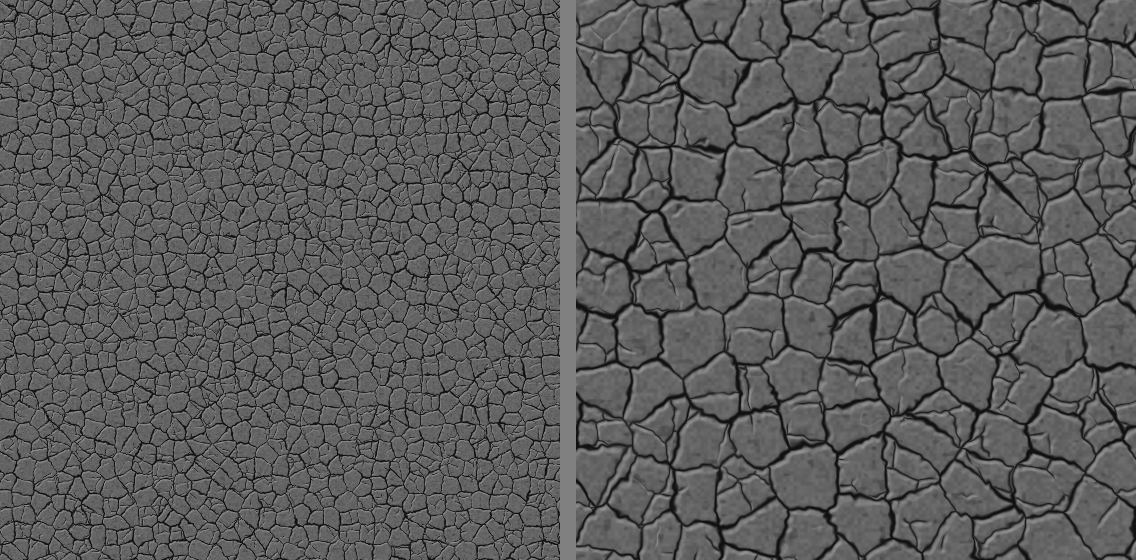
Left: the whole. Right: its middle third, enlarged.
Write a three.js fragment shader that draws this texture.

```glsl
varying vec2 vUv;

vec2 hash2(vec2 p) {
  vec3 q = fract(vec3(p.xyx) * vec3(0.1031, 0.1030, 0.0973));
  q += dot(q, q.yzx + 33.33);
  return fract((q.xx + q.yz) * q.zy);
}

float noise(vec2 p) {
  vec2 i = floor(p), f = fract(p);
  f = f * f * (3.0 - 2.0 * f);
  return mix(mix(hash2(i).x, hash2(i + vec2(1.0, 0.0)).x, f.x),
             mix(hash2(i + vec2(0.0, 1.0)).x, hash2(i + 1.0).x, f.x), f.y);
}

// Distance to the nearest Voronoi border in x, cell id in yz
vec3 voronoi(vec2 p) {
  vec2 base = floor(p), f = fract(p);
  vec2 nearest = vec2(0.0), nearestCell = vec2(0.0);
  float best = 9.0;
  for (int y = -1; y <= 1; y++) {
    for (int x = -1; x <= 1; x++) {
      vec2 cell = vec2(float(x), float(y));
      vec2 r = cell + 0.1 + 0.8 * hash2(base + cell) - f;
      if (dot(r, r) < best) {
        best = dot(r, r);
        nearest = r;
        nearestCell = cell;
      }
    }
  }
  float border = 9.0;
  for (int y = -2; y <= 2; y++) {
    for (int x = -2; x <= 2; x++) {
      vec2 cell = nearestCell + vec2(float(x), float(y));
      vec2 r = cell + 0.1 + 0.8 * hash2(base + cell) - f;
      vec2 d = r - nearest;
      if (dot(d, d) > 0.0001) border = min(border, dot(0.5 * (r + nearest), normalize(d)));
    }
  }
  return vec3(border, base + nearestCell);
}

// Signed distance to the cracks: negative inside them
float crackDistance(vec2 uv) {
  vec2 p = uv * 33.0 + 40.0;
  p += 0.13 * (vec2(noise(p * 2.9), noise(p * 2.9 + 57.0)) - 0.5);
  p += 0.08 * (vec2(noise(p * 8.0 + 13.0), noise(p * 8.0 + 91.0)) - 0.5);

  // Wide cracks between plates
  vec3 plate = voronoi(p);
  float wide = plate.x - mix(0.012, 0.050, noise(p * 1.9 + 23.0));

  // Hairline cracks, with their own layout inside some of the plates
  vec2 seed = hash2(plate.yz + 7.0);
  vec3 shard = voronoi(p * mix(0.8, 1.3, seed.x) + floor(seed * 60.0) + 0.37);
  float fade = 0.7 * noise(p * 2.1 + 71.0) + 0.6 * seed.y;
  float hairline = shard.x - mix(-0.20, 0.016, smoothstep(0.35, 0.75, fade));
  return min(wide, hairline);
}

void main() {
  float d = crackDistance(vUv);
  float towardLight = crackDistance(vUv + vec2(-0.0009, 0.0016));

  // Worn plate surface: fine grain and small pits
  float grain = noise(vUv * 470.0) + 0.4 * noise(vUv * vec2(240.0, 290.0) + 31.0) - 0.7;
  float tone = 0.393 + 0.075 * grain;
  float pits = smoothstep(0.76, 0.95, noise(vUv * vec2(190.0, 250.0) + 11.0));
  tone -= 0.07 * pits;

  // Narrow rims catch light from above
  float slope = smoothstep(-0.02, 0.09, d) - smoothstep(-0.02, 0.09, towardLight);
  tone += 0.17 * max(slope, 0.0) + 0.05 * min(slope, 0.0);

  float surface = smoothstep(-0.032, 0.030, d);
  gl_FragColor = vec4(vec3(mix(0.065, tone, surface)), 1.0);
}
```
